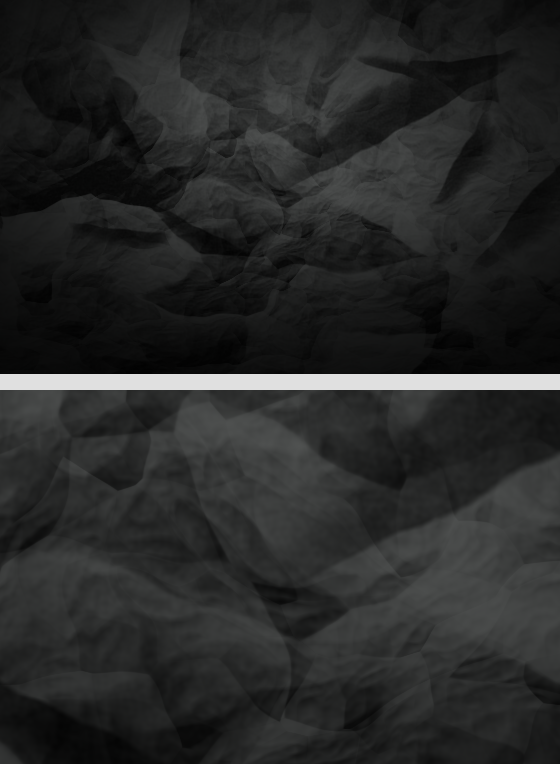
Top, the full canvas; bottom, a detail of the centre.
Give the GLSL for this texture, as a Shadertoy shader.

```glsl
#define PAPER_TINT vec3(0.985, 1.01, 1.0)
#define LIGHT_CENTRE vec2(0.76, 0.62)
#define LIGHT_SPREAD vec2(0.69, 0.43)
#define LIGHT_PEAK 0.245
#define AMBIENT 0.016
#define FACET_SCALE 4.2
#define FACET_CONTRAST 0.30
#define CREASE_STRENGTH 0.35
#define RELIEF_STRENGTH 1.5
#define FOLD_DARKNESS 0.62
#define GRAIN_SCALE 150.0
#define GRAIN_STRENGTH 0.10

vec2 hash2(vec2 p) {
    vec3 q = fract(p.xyx * vec3(0.1031, 0.1030, 0.0973));
    q += dot(q, q.yzx + 33.33);
    return fract((q.xx + q.yz) * q.zy);
}

float gradientDot(vec2 cell, vec2 offset) {
    return dot(hash2(cell) * 2.0 - 1.0, offset);
}

float gradientNoise(vec2 p) {
    vec2 i = floor(p), f = p - i;
    vec2 u = f * f * f * (f * (f * 6.0 - 15.0) + 10.0);
    vec2 e = vec2(1.0, 0.0);
    return mix(mix(gradientDot(i, f), gradientDot(i + e, f - e), u.x),
               mix(gradientDot(i + e.yx, f - e.yx), gradientDot(i + 1.0, f - 1.0), u.x), u.y);
}

vec2 warp(vec2 p) {
    return vec2(gradientNoise(p), gradientNoise(p + 37.2));
}

// Tilted Voronoi facets: x is the shade, y marks the crease between cells
vec2 facets(vec2 p, float sharpness) {
    vec2 cell = floor(p);
    float total = 1e-36, strongest = 0.0, shade = 0.0;
    for (int j = -1; j <= 1; j++)
    for (int i = -1; i <= 1; i++) {
        vec2 id = cell + vec2(i, j);
        vec2 d = p - id - hash2(id);
        vec2 tilt = hash2(id + 71.7) * 2.0 - 1.0;
        float weight = exp(-sharpness * dot(d, d));
        shade += weight * (tilt.x + 1.3 * dot(d, vec2(tilt.y, 0.6 - tilt.x)));
        total += weight;
        strongest = max(strongest, weight);
    }
    return vec2(shade / total, 1.0 - strongest / total);
}

// Ridged height of the small crumples
float crumple(vec2 p) {
    float height = 0.0, amplitude = 0.5;
    for (int i = 0; i < 4; i++) {
        height -= amplitude * abs(gradientNoise(p));
        p = mat2(1.6, 1.2, -1.2, 1.6) * p + 13.1;
        amplitude *= 0.5;
    }
    return height;
}

// Shadow with a sharp edge on the line a-b, fading out to its left
float foldShadow(vec2 p, vec2 a, vec2 b) {
    vec2 along = b - a;
    float len = length(along);
    along /= len;
    float s = clamp(dot(p - a, along) / len, 0.0, 1.0);
    float side = dot(p - a, vec2(-along.y, along.x));
    float taper = sqrt(max(4.0 * s * (1.0 - s), 0.0));
    float width = 0.17 * len * taper + 0.002;
    return smoothstep(-0.003, 0.004, side) * (1.0 - smoothstep(0.4, 1.3, side / width)) * taper;
}

float majorFolds(vec2 p) {
    vec4 folds[8] = vec4[8](
        vec4(0.76, 0.49, 1.37, 0.82), vec4(0.95, 0.84, 1.17, 0.77),
        vec4(1.40, 0.87, 1.06, 0.83), vec4(1.31, 0.70, 1.15, 0.46),
        vec4(1.55, 0.62, 1.25, 0.27), vec4(0.41, 0.52, 0.29, 0.77),
        vec4(0.68, 0.31, 0.43, 0.45), vec4(0.46, 0.38, 0.18, 0.40));
    float shadow = 0.0;
    for (int i = 0; i < 8; i++)
        shadow = max(shadow, foldShadow(p, folds[i].xy, folds[i].zw));
    return shadow;
}

void mainImage(out vec4 fragColor, in vec2 fragCoord) {
    vec2 p = fragCoord / iResolution.y;
    p.x += 0.75 - 0.5 * iResolution.x / iResolution.y;

    // Facets grow taller towards the top of the sheet
    vec2 sheet = vec2(p.x, 1.7 * p.y - 0.5 * p.y * p.y);
    sheet += 0.09 * warp(sheet * 4.0) + 0.025 * warp(sheet * 13.0);

    float shade = 0.0, scale = FACET_SCALE, amplitude = FACET_CONTRAST;
    for (int i = 0; i < 3; i++) {
        vec2 facet = facets(sheet * scale + float(i) * 19.3, 75.0);
        float creaseSide = clamp(4.0 * gradientNoise(sheet * 9.0 + float(i) * 5.7), -1.0, 1.0);
        shade += amplitude * (facet.x + CREASE_STRENGTH * creaseSide * facet.y * 2.0);
        scale *= 1.9;
        amplitude *= 0.62;
    }

    // Light from the upper left picks out the fine ridges
    vec2 toLight = vec2(-0.003, 0.006);
    shade += RELIEF_STRENGTH * 4.0 * (crumple(sheet * 5.0) - crumple((sheet + toLight) * 5.0));
    shade *= mix(1.1, 0.75, smoothstep(0.4, 0.9, p.y));

    float shadow = majorFolds(p + 0.03 * warp(p * 6.0) + 0.008 * warp(p * 21.0));
    float grain = gradientNoise(p * GRAIN_SCALE) + 0.6 * gradientNoise(p * GRAIN_SCALE * vec2(0.35, 0.9));

    vec2 fromLight = (p - LIGHT_CENTRE) / LIGHT_SPREAD;
    float light = LIGHT_PEAK * exp(-dot(fromLight, fromLight)) + AMBIENT;
    float paper = max(0.93 + shade, 0.22) * (1.0 - FOLD_DARKNESS * shadow) + GRAIN_STRENGTH * grain;
    paper = min(paper, 1.0 + 0.45 * tanh(max(paper - 1.0, 0.0) * 1.6));
    fragColor = vec4(PAPER_TINT * light * max(paper, 0.0), 1.0);
}
```
